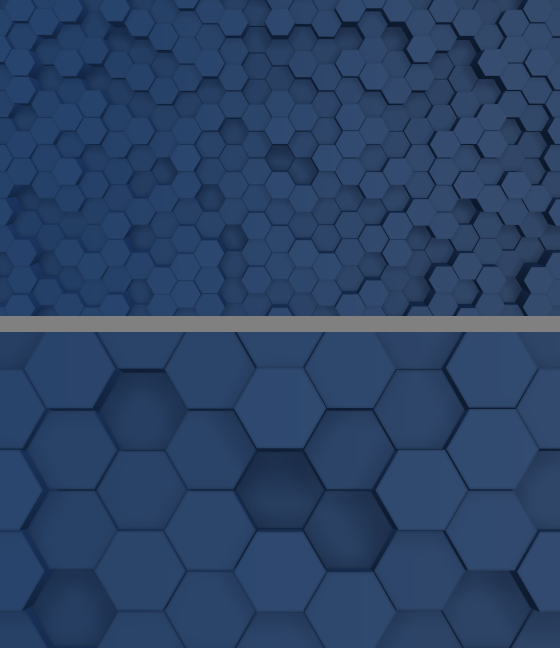
Top: the whole. Bottom: its middle third, enlarged.
Write a WebGL 1 fragment shader that draws this pattern.

```glsl
precision highp float;
// A wall of blue hexagonal prisms pushed in and out by random amounts, seen in
// slight perspective. Each view ray is clipped against the nearby prisms, and
// soft shadows fall from taller neighbours onto the lower caps.

uniform vec2 u_resolution;

const float ROW_PITCH = 0.0847;            // hexagon height, in canvas heights
const float APOTHEM = 0.5;                 // in row pitches
const float GAP = 0.009;                   // half the seam between prisms
const float DEPTH = 0.055;                 // perspective growth over the height range
const float MIN_HEIGHT = 0.15;
const float MEAN_HEIGHT = 0.62;
const float HEIGHT_BIAS = 0.75;            // below 1 favours tall prisms
const float SHADOW = 0.8;
const vec2 LIGHT_SHIFT = vec2(0.10, 0.20); // step towards the light per unit height
const vec3 CAP_LEFT = vec3(0.146, 0.258, 0.418);
const vec3 CAP_RIGHT = vec3(0.206, 0.294, 0.430);
const vec3 SHADE_LEFT = vec3(0.060, 0.125, 0.235);
const vec3 SHADE_RIGHT = vec3(0.080, 0.130, 0.220);
const vec3 WALL_LEFT = vec3(0.085, 0.170, 0.310);
const vec3 WALL_RIGHT = vec3(0.060, 0.118, 0.210);
const vec3 SEAM = vec3(0.060, 0.120, 0.210);
const vec2 LATTICE = vec2(1.7320508, 1.0);
const int SAMPLES = 3;                     // per axis

float hash(vec2 id) {
  vec3 v = fract(vec3(id.xyx) * vec3(0.1031, 0.1030, 0.0973));
  v += dot(v, v.yzx + 33.33);
  return fract((v.x + v.y) * v.z);
}

// Centre of the hexagon that holds p.
vec2 cellCentre(vec2 p) {
  vec2 a = floor(p / LATTICE + 0.5) * LATTICE;
  vec2 b = (floor(p / LATTICE) + 0.5) * LATTICE;
  return dot(p - a, p - a) < dot(p - b, p - b) ? a : b;
}

// Index 0 is the cell itself, 1 to 6 its neighbours.
vec2 neighbour(vec2 centre, int index) {
  float angle = radians(60.0 * float(index) + 30.0);
  return index == 0 ? centre : centre + vec2(cos(angle), sin(angle));
}

float prismHeight(vec2 centre) {
  vec2 id = floor(2.0 * centre / LATTICE + 0.5);
  return mix(MIN_HEIGHT, 1.0, pow(hash(id + 157.0), HEIGHT_BIAS));
}

// Factor from screen position to position in the plane at this height.
float planeScale(float height) {
  return 1.0 / (1.0 + DEPTH * (height - MEAN_HEIGHT));
}

float hexDistance(vec2 p) {
  p = abs(p);
  return max(p.y, dot(p, vec2(0.8660254, 0.5))) - APOTHEM;
}

// Range of plane scales for which the ray lies between two opposite sides.
vec2 slabRange(vec2 p, vec2 centre, vec2 normal) {
  float along = dot(p, normal);
  along = abs(along) < 1e-4 ? 1e-4 : along;
  float offset = dot(centre, normal);
  float s0 = (offset - APOTHEM + GAP) / along;
  float s1 = (offset + APOTHEM - GAP) / along;
  return vec2(min(s0, s1), max(s0, s1));
}

// Light left after taller neighbours shade a cap.
float capLight(vec2 q, vec2 centre, float height) {
  float shade = 0.0;
  for (int i = 1; i < 7; i++) {
    vec2 c = neighbour(centre, i);
    float rise = max(prismHeight(c) - height, 0.0);
    float d = hexDistance(q + LIGHT_SHIFT * rise - c);
    shade += rise * (1.0 - smoothstep(-0.08, 0.14 + 0.5 * rise, d));
  }
  return exp(-SHADOW * shade);
}

vec3 render(vec2 p, float across) {
  vec2 home = cellCentre(p);
  float hitScale = planeScale(-0.2);
  float hitHeight = 0.0;
  vec2 hitCentre = home;
  bool hit = false;
  bool onCap = false;

  // Nearest prism along the ray: smallest scale means highest point.
  for (int i = 0; i < 7; i++) {
    vec2 c = neighbour(home, i);
    float height = prismHeight(c);
    float top = planeScale(height);
    vec2 a = slabRange(p, c, vec2(0.0, 1.0));
    vec2 b = slabRange(p, c, vec2(0.8660254, 0.5));
    vec2 d = slabRange(p, c, vec2(0.8660254, -0.5));
    float side = max(a.x, max(b.x, d.x));
    float enter = max(side, top);
    if (enter < min(a.y, min(b.y, d.y)) && enter < hitScale) {
      hitScale = enter;
      hitHeight = height;
      hitCentre = c;
      hit = true;
      onCap = side <= top;
    }
  }
  if (!hit) return SEAM;

  vec2 q = p * hitScale;
  if (!onCap) {
    float facing = clamp(dot(q - hitCentre, LIGHT_SHIFT) * 2.0, -0.2, 0.2);
    return mix(WALL_LEFT, WALL_RIGHT, across) * (1.0 + facing);
  }
  // Caps: darker when sunken, with a narrow bevel at the rim.
  vec3 colour = mix(CAP_LEFT, CAP_RIGHT, across);
  float bevel = smoothstep(-0.045, -GAP, hexDistance(q - hitCentre));
  colour *= mix(0.87, 1.03, hitHeight) * (1.0 - 0.12 * bevel);
  vec3 shaded = mix(SHADE_LEFT, SHADE_RIGHT, across);
  return mix(shaded, colour, capLight(q, hitCentre, hitHeight));
}

void main() {
  vec3 sum = vec3(0.0);
  for (int k = 0; k < SAMPLES * SAMPLES; k++) {
    float row = floor(float(k) / float(SAMPLES) + 0.01);
    vec2 jitter = (vec2(float(k) - row * float(SAMPLES), row) + 0.5) / float(SAMPLES) - 0.5;
    vec2 pixel = gl_FragCoord.xy + jitter;
    vec2 p = (pixel - 0.5 * u_resolution) / (u_resolution.y * ROW_PITCH);
    sum += render(p, smoothstep(0.05, 0.95, pixel.x / u_resolution.x));
  }
  gl_FragColor = vec4(sum / float(SAMPLES * SAMPLES), 1.0);
}
```
